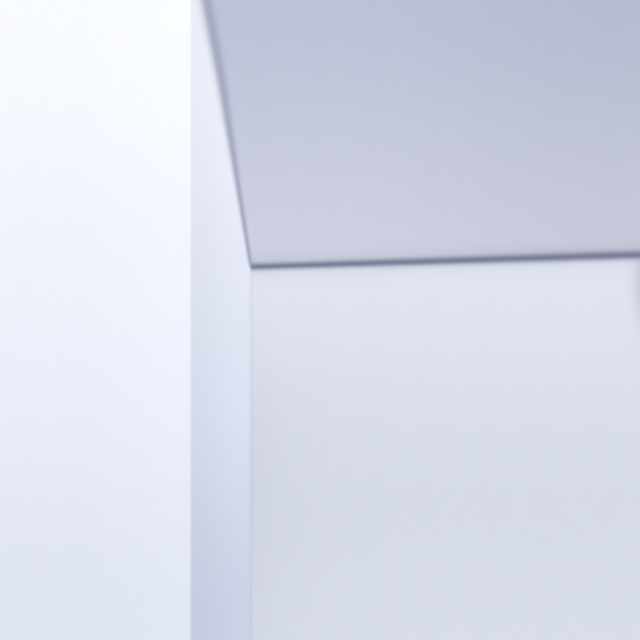
This background is drawn by a Shadertoy shader. Its source:

```glsl
// Pale interior corner: bright pillar, narrow side wall, back wall and shaded ceiling.

// Soft step from 0 to 1 centred on zero
float softEdge(float d, float width) {
    return smoothstep(-width, width, d);
}

// Bell-shaped falloff for seams and shadows
float glow(float d, float width) {
    return exp(-d * d / (width * width));
}

// Faint plaster mottling from layered sines
float plaster(vec2 p) {
    float sum = 0.0, gain = 0.5;
    for (int i = 0; i < 4; i++) {
        sum += gain * sin(p.x + 1.7 * sin(p.y)) * sin(p.y + 1.3 * sin(p.x));
        p = mat2(1.6, 1.2, -1.2, 1.6) * p + 2.1;
        gain *= 0.7;
    }
    return sum;
}

vec3 pillarColor(vec2 uv) {
    vec3 col = mix(vec3(0.875, 0.895, 0.947), vec3(0.932, 0.943, 0.982), smoothstep(0.0, 0.55, uv.y));
    col = mix(col, vec3(0.972, 0.982, 1.0), smoothstep(0.45, 1.0, uv.y));
    return col + 0.012 * smoothstep(0.1, 0.3, uv.x);
}

vec3 sideWallColor(vec2 uv) {
    vec3 col = mix(vec3(0.775, 0.8, 0.875), vec3(0.855, 0.875, 0.935), smoothstep(0.0, 0.5, uv.y));
    col = mix(col, vec3(0.925, 0.935, 0.978), smoothstep(0.4, 0.95, uv.y));
    return col + 0.025 * smoothstep(0.3, 0.385, uv.x);
}

vec3 backWallColor(vec2 uv) {
    vec3 col = mix(vec3(0.85, 0.868, 0.922), vec3(0.838, 0.856, 0.915), smoothstep(0.0, 0.2, uv.y));
    col = mix(col, vec3(0.88, 0.895, 0.945), smoothstep(0.2, 0.58, uv.y));
    col -= 0.028 * exp(-(uv.x - 0.392) / 0.07) * smoothstep(0.58, 0.3, uv.y);
    // Shadow at the far right, under the ceiling
    return col - 0.13 * glow(uv.x - 1.01, 0.018) * glow(uv.y - 0.555, 0.055);
}

vec3 ceilingColor(vec2 uv) {
    vec3 col = mix(vec3(0.79, 0.805, 0.87), vec3(0.728, 0.75, 0.83), smoothstep(0.58, 1.03, uv.y));
    return col + 0.012 - 0.025 * smoothstep(0.5, 1.0, uv.x);
}

void mainImage(out vec4 fragColor, in vec2 fragCoord) {
    vec2 uv = fragCoord / iResolution.xy;
    vec2 corner = vec2(0.392, 0.583);

    // Signed offsets from the edges
    float ceilingLine = uv.y - corner.y - 0.031 * (uv.x - corner.x);
    float rise = uv.y - corner.y;
    float slantLine = uv.x - corner.x + 0.16 * rise + 0.03 * max(rise - 0.29, 0.0);
    float above = softEdge(ceilingLine, 0.004);
    float slantBlur = mix(0.003, 0.008, smoothstep(0.583, 1.0, uv.y));

    // Surfaces
    vec3 rightSide = mix(sideWallColor(uv), backWallColor(uv), softEdge(uv.x - corner.x, 0.003));
    vec3 upperSide = mix(sideWallColor(uv), ceilingColor(uv), softEdge(slantLine, slantBlur));
    vec3 col = mix(rightSide, upperSide, above);

    // Dark seams where the ceiling meets the walls
    vec3 seam = vec3(0.49, 0.51, 0.615);
    float pastCorner = softEdge(uv.x - corner.x, 0.003);
    float seamWidth = mix(0.0055, 0.007, smoothstep(0.392, 1.0, uv.x));
    col = mix(col, seam, 0.92 * pastCorner * glow(ceilingLine, seamWidth));
    col -= 0.035 * pastCorner * glow(ceilingLine, 0.018);
    float slantSeam = glow(slantLine, slantBlur * 1.2) * softEdge(rise, 0.003);
    col = mix(col, vec3(0.56, 0.58, 0.68), 0.65 * slantSeam);

    // Faint vertical crease below the corner
    col -= 0.025 * glow(uv.x - corner.x, 0.003) * (1.0 - above);

    // Bright pillar in front
    col = mix(pillarColor(uv), col, softEdge(uv.x - 0.298, 0.003));

    col += 0.0025 * plaster(uv * 70.0);
    fragColor = vec4(clamp(col, 0.0, 1.0), 1.0);
}
```
